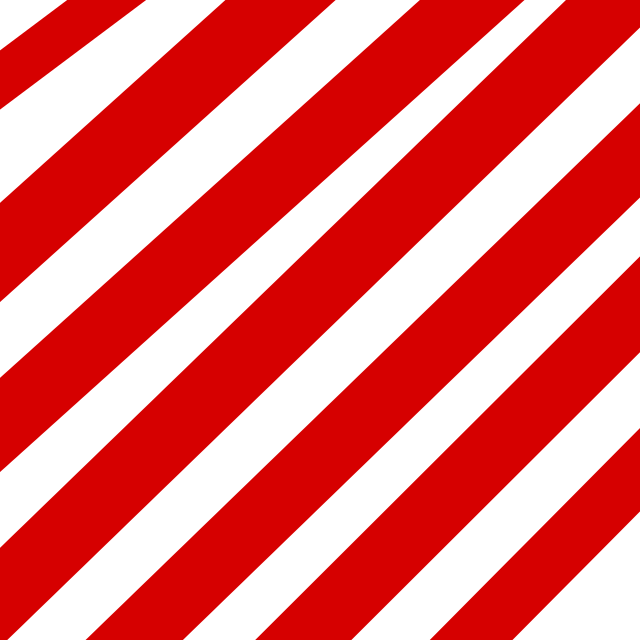
A three.js fragment shader for this pattern:

```glsl
// Seven broad red diagonal bands on white, rising to the right.
// Bands start at even steps down the left side; their slope and width
// change in stages, so that they fan slightly instead of lying parallel.

varying vec2 vUv;

const vec3 WHITE = vec3(1.0);
const vec3 RED = vec3(0.84, 0.0, 0.0);
const int BAND_COUNT = 7;
const float FIRST_START = 0.125;
const float SPACING = 0.2695;
const float EDGE_SOFTNESS = 0.001;

// Adds up the changes for every stage the band index has reached.
float staged(float base, vec4 changes, float index) {
  return base + dot(changes, step(vec4(0.5, 2.5, 4.5, 5.5), vec4(index)));
}

float bandSlope(float index) {
  return staged(0.75, vec4(0.15, 0.068, 0.029, 0.011), index);
}

// Width measured vertically, alternating a little between neighbours.
float bandWidth(float index) {
  float alternate = mod(index, 2.0) * 2.0 - 1.0;
  return staged(0.0964, vec4(0.0547, 0.0, -0.0052, -0.0117), index)
       + 0.0039 * alternate;
}

// Signed distance to a slanted band, negative inside; p.y runs downward.
float bandDistance(vec2 p, float start, float slope, float width) {
  float vertical = abs(p.y + slope * p.x - start) - 0.5 * width;
  return vertical / sqrt(1.0 + slope * slope);
}

float coverage(float dist, float softness) {
  return 1.0 - smoothstep(-softness, softness, dist);
}

void main() {
  vec2 p = vec2(vUv.x, 1.0 - vUv.y);

  // Nearest band decides the ink.
  float dist = 1.0;
  for (int i = 0; i < BAND_COUNT; i++) {
    float index = float(i);
    float start = FIRST_START + SPACING * index;
    dist = min(dist, bandDistance(p, start, bandSlope(index), bandWidth(index)));
  }

  gl_FragColor = vec4(mix(WHITE, RED, coverage(dist, EDGE_SOFTNESS)), 1.0);
}
```
